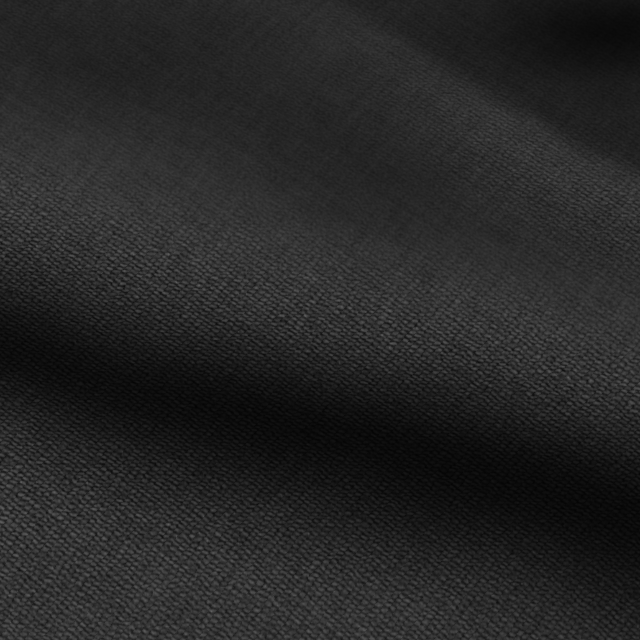
Give the GLSL for this texture, as a WebGL 2 fragment shader.

```glsl
#version 300 es
precision highp float;
// Dark knitted cloth lying in soft diagonal folds, seen with a shallow focus.
// Broad fold shading is summed from smooth ridges and valleys, then multiplied
// by diagonal rows of short stitches, slubs and fibre grain from gradient noise.

#define BASE_LIGHT 0.203
#define VALLEY_DEPTH 0.163
#define CREST_LIGHT 0.014
#define BACK_LIGHT 0.130
#define WEAVE_ANGLE 0.60
#define STITCHES vec2(100.0, 128.0)
#define STITCH_TILT -0.34
#define WEAVE_CONTRAST 0.66
#define STITCH_VARIATION 0.32
#define FIBRE_CONTRAST 0.46
#define SLUB_CONTRAST 0.11

uniform vec2 u_resolution;
out vec4 fragColor;

float hash(vec2 p) {
    vec3 q = fract(p.xyx * vec3(0.1031, 0.1030, 0.0973));
    q += dot(q, q.yzx + 33.33);
    return fract((q.x + q.y) * q.z);
}

float gradientDot(vec2 cell, vec2 offset) {
    float angle = 6.2832 * hash(cell);
    return dot(vec2(cos(angle), sin(angle)), offset);
}

// Gradient noise, about -0.7 to 0.7
float noise(vec2 p) {
    vec2 i = floor(p), f = p - i;
    vec2 w = f * f * f * (f * (f * 6.0 - 15.0) + 10.0);
    vec2 e = vec2(1.0, 0.0);
    float low = mix(gradientDot(i, f), gradientDot(i + e, f - e), w.x);
    float high = mix(gradientDot(i + e.yx, f - e.yx), gradientDot(i + 1.0, f - 1.0), w.x);
    return mix(low, high, w.y);
}

float bell(float x, float width) {
    x /= width;
    return exp(-x * x);
}

// Signed distance below the main valley; p.y runs downwards
float valleyOffset(vec2 p) {
    return p.y - 0.545 - 0.26 * p.x - 0.012 * sin(6.0 * p.x);
}

// Signed distance below the far ridge
float ridgeOffset(vec2 p) {
    return p.y - 0.54 * (p.x - 0.5) - 0.012 * sin(9.0 * p.x);
}

// Smooth brightness of the folds
float foldLight(vec2 p) {
    float d = valleyOffset(p);
    float width = d < 0.0 ? 0.125 : 0.115 + 0.085 * p.x;
    float light = BASE_LIGHT - VALLEY_DEPTH * (0.93 + 0.07 * p.x) * bell(d, width);
    light += CREST_LIGHT * bell(d + 0.27, 0.08);

    // Shallow hollow behind the crest and falling light to the rear
    float hollow = 0.024 + 0.036 * bell(p.x - 0.5, 0.3);
    light -= hollow * bell(p.y - 0.06 - 0.36 * p.x, 0.12);
    light -= 0.042 * (1.0 - smoothstep(0.0, 0.28, p.y));

    // Far ridge with the darker cloth beyond it
    float ridge = ridgeOffset(p);
    light += 0.012 * bell(ridge - 0.045, 0.04);
    float back = BACK_LIGHT - 0.085 * bell(length((p - vec2(0.96, 0.05)) * vec2(1.0, 2.2)), 0.16);
    light = mix(back, light, smoothstep(-0.03, 0.02, ridge));
    return light + 0.016 * noise(p * vec2(4.0, 7.0) + 3.0);
}

// Sharp in front of the near crest, soft behind it, partly sharp on the ridge
float focusAmount(vec2 p) {
    float near = smoothstep(-0.37, -0.15, valleyOffset(p));
    near *= 1.0 - 0.25 * smoothstep(0.75, 1.0, p.y);
    float far = 0.6 * bell(ridgeOffset(p) - 0.09, 0.1) * smoothstep(0.45, 0.95, p.x);
    return max(near, far);
}

// Cloth coordinates: foreshortened to the rear and bent by the folds
vec2 clothCoords(vec2 p) {
    float y = p.y * (1.22 - 0.18 * p.y) + 0.008 * sin(11.0 * valleyOffset(p));
    float c = cos(WEAVE_ANGLE), s = sin(WEAVE_ANGLE);
    return vec2(c * p.x + s * y, c * y - s * p.x);
}

// Tilted dashes along diagonal rows, 0 in gaps to 1 on threads
float stitches(vec2 cloth, float softness, out float tone) {
    vec2 g = cloth * STITCHES;
    g += 0.5 * vec2(noise(cloth * 43.0), noise(cloth * 47.0 + 19.0));
    g.x += 0.12 * floor(g.y);
    vec2 cell = floor(g), c = g - cell - 0.5;
    tone = hash(cell + 50.0) - 0.5;
    float r = length(vec2(c.x * 0.8, (c.y - STITCH_TILT * c.x) * 1.5));
    return 1.0 - smoothstep(0.1 - 0.1 * softness, 0.72 + 0.15 * softness, r);
}

void main() {
    vec2 p = gl_FragCoord.xy / u_resolution;
    p.y = 1.0 - p.y;
    vec2 cloth = clothCoords(p);
    float focus = focusAmount(p);

    float tone;
    float weave = stitches(cloth, 1.0 - focus, tone) - 0.42;
    float fibre = noise(cloth * vec2(150.0, 250.0)) + 0.7 * noise(p * 250.0 + 11.0);
    float slub = noise(cloth * vec2(14.0, 85.0)) + noise(cloth * vec2(80.0, 16.0) + 31.0);
    float fleck = smoothstep(0.34, 0.6, noise(p * 165.0 + 70.0));

    float surface = 1.0 + WEAVE_CONTRAST * mix(0.15, 1.0, focus) * weave;
    surface += STITCH_VARIATION * focus * tone * (weave + 0.42);
    surface += FIBRE_CONTRAST * mix(0.42, 1.0, focus) * fibre;
    surface += SLUB_CONTRAST * slub + 0.35 * mix(0.2, 1.0, focus) * fleck;

    float light = foldLight(p) * max(surface, 0.15);
    fragColor = vec4(vec3(clamp(light, 0.0, 1.0)), 1.0);
}
```
